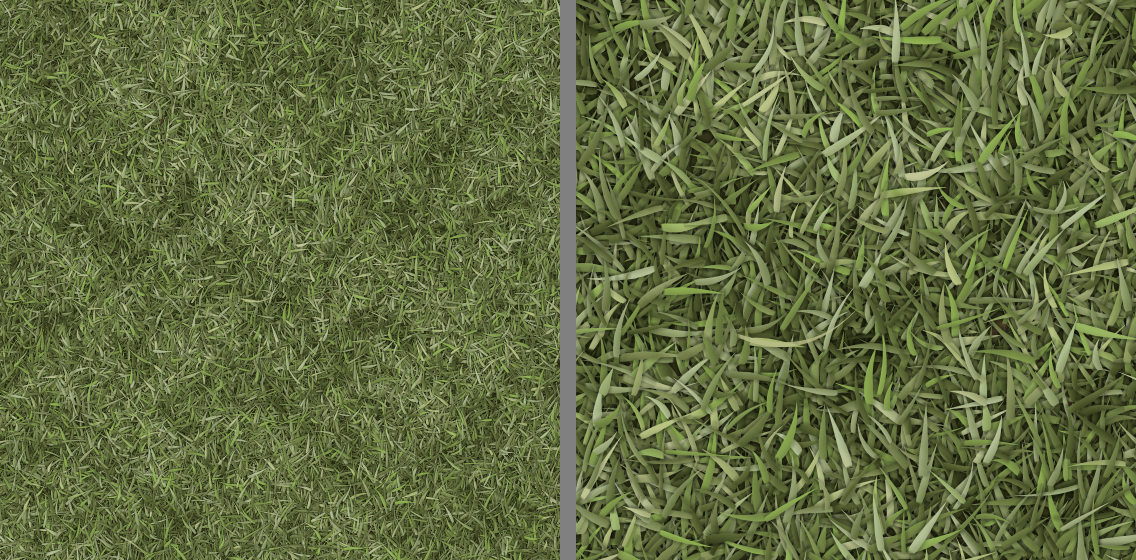
Left: the whole. Right: its middle third, enlarged.
A WebGL 2 fragment shader for this texture:

```glsl
#version 300 es
precision highp float;
// Dense mown lawn: layered slender grass blades with paler, drier patches.

uniform vec2 u_resolution;
out vec4 fragColor;

const int LAYERS = 23;
const float BLADE_CELLS = 41.0;
const float STEM_CELLS = 9.0;

const vec3 SHADE = vec3(0.16, 0.19, 0.07);
const vec3 LEAF = vec3(0.39, 0.44, 0.235);
const vec3 FRESH = vec3(0.54, 0.66, 0.31);
const vec3 PALE = vec3(0.65, 0.70, 0.53);
const vec3 STRAW = vec3(0.74, 0.75, 0.55);
const vec3 SOIL = vec3(0.36, 0.28, 0.19);

vec4 hash4(vec2 p) {
    vec4 q = fract(p.xyxy * vec4(0.1031, 0.1030, 0.0973, 0.1099));
    q += dot(q, q.wzxy + 33.33);
    return fract((q.xxyz + q.yzzw) * q.zywx);
}

// Layered, warped sines, roughly -1 to 1.
float patches(vec2 p, float frequency) {
    float sum = 0.0;
    float gain = 0.5;
    p *= frequency;
    for (int i = 0; i < 4; i++) {
        p += 0.7 * sin(p.yx * 1.3 + float(i) * 2.1);
        sum += gain * sin(p.x + 1.7) * sin(p.y + 0.6);
        p = mat2(0.8, 0.6, -0.6, 0.8) * p * 1.8;
        gain *= 0.65;
    }
    return sum;
}

// Returns coverage, soft shadow, position along (-1 root, 1 tip) and across.
vec4 blade(vec2 d, float angle, float halfLength, float halfWidth, float bend, float pixel) {
    vec2 axis = vec2(cos(angle), sin(angle));
    float along = dot(d, axis) / halfLength;
    float across = dot(d, vec2(-axis.y, axis.x)) - bend * (along * along - 0.3);
    float taper = clamp((1.0 - along) * 0.75, 0.0, 1.0) * smoothstep(-1.5, -0.7, along);
    float width = halfWidth * taper;
    float ends = 1.0 - smoothstep(0.9, 1.0, abs(along));
    float cover = clamp((width - abs(across)) / pixel + 0.5, 0.0, 1.0) * ends;
    float shadow = (1.0 - smoothstep(width, width + 0.12, abs(across))) * ends;
    return vec4(cover, shadow, along, clamp(across / halfWidth, -1.0, 1.0));
}

vec3 grassColor(float tone, float freshness, float dryness) {
    tone = clamp(tone, 0.0, 1.1);
    vec3 lit = mix(mix(PALE, FRESH, freshness), STRAW, dryness);
    vec3 body = mix(LEAF, mix(LEAF, STRAW, 0.4), dryness);
    return tone < 0.5 ? mix(SHADE, body, tone * 2.0) : mix(body, lit, tone * 2.0 - 1.0);
}

// Paints one jittered grid of blades over the colour below.
vec3 bladeLayer(vec3 below, vec2 p, float depth, float layer, float light, float dry) {
    float pixel = BLADE_CELLS / min(u_resolution.x, u_resolution.y);
    vec2 q = p * BLADE_CELLS + vec2(layer * 7.37, layer * 3.71) + 11.0;
    vec2 cell = floor(q);
    for (int y = -1; y <= 1; y++) {
        for (int x = -1; x <= 1; x++) {
            vec2 id = cell + vec2(x, y);
            vec4 place = hash4(id + layer * 61.7);
            vec2 d = q - id - place.xy;
            if (dot(d, d) > 1.0) continue;
            vec4 look = hash4(id + layer * 37.3 + 201.0);
            float angle = 1.57 + (place.z + place.w - 1.0) * 2.1;
            float halfLength = mix(0.35, 0.95, look.x);
            float halfWidth = mix(0.05, 0.11, look.y);
            vec4 b = blade(d, angle, halfLength, halfWidth, (look.z - 0.5) * 0.28, pixel);
            float tone = mix(0.30, 0.72, depth) + (look.w - 0.5) * 0.72;
            tone += 0.10 * b.z + 0.12 * b.w + light;
            float freshness = smoothstep(0.25, 0.75, fract(look.y * 7.0 + look.z));
            float dryness = smoothstep(0.74, 0.97, fract(look.x * 5.0 + look.w) + dry);
            below *= 1.0 - 0.20 * b.y * (1.0 - b.x);
            below = mix(below, grassColor(tone, freshness, dryness * 0.7), b.x);
        }
    }
    return below;
}

// Sparse long, thin, curved dry stems.
vec3 stemLayer(vec3 below, vec2 p) {
    float pixel = STEM_CELLS / min(u_resolution.x, u_resolution.y);
    vec2 q = p * STEM_CELLS + 5.3;
    vec2 id = floor(q);
    vec4 rnd = hash4(id + 90.0);
    vec2 d = q - id - 0.5;
    vec4 b = blade(d, rnd.x * 6.28, 0.34, 0.014, (rnd.y - 0.5) * 0.35, pixel);
    return mix(below, STRAW, b.x * step(0.88, rnd.z) * 0.8);
}

void main() {
    vec2 p = gl_FragCoord.xy / min(u_resolution.x, u_resolution.y);
    float broad = patches(p + 0.31, 11.0);
    float fine = patches(p + 2.17, 34.0);
    float light = 0.10 * broad + 0.15 * fine + 0.03;
    float dry = 0.20 * broad + 0.18 * fine;

    // Shaded ground with a few bare brown spots
    float bare = smoothstep(0.42, 0.75, patches(p + 4.6, 24.0));
    vec3 color = mix(SHADE, SOIL, 0.2 + 0.7 * bare);

    for (int i = 0; i < LAYERS; i++) {
        float depth = float(i) / float(LAYERS - 1);
        color = bladeLayer(color, p, depth, float(i), light - 0.08 * bare, dry);
    }
    color = stemLayer(color, p);
    fragColor = vec4(clamp(color, 0.0, 1.0), 1.0);
}
```
